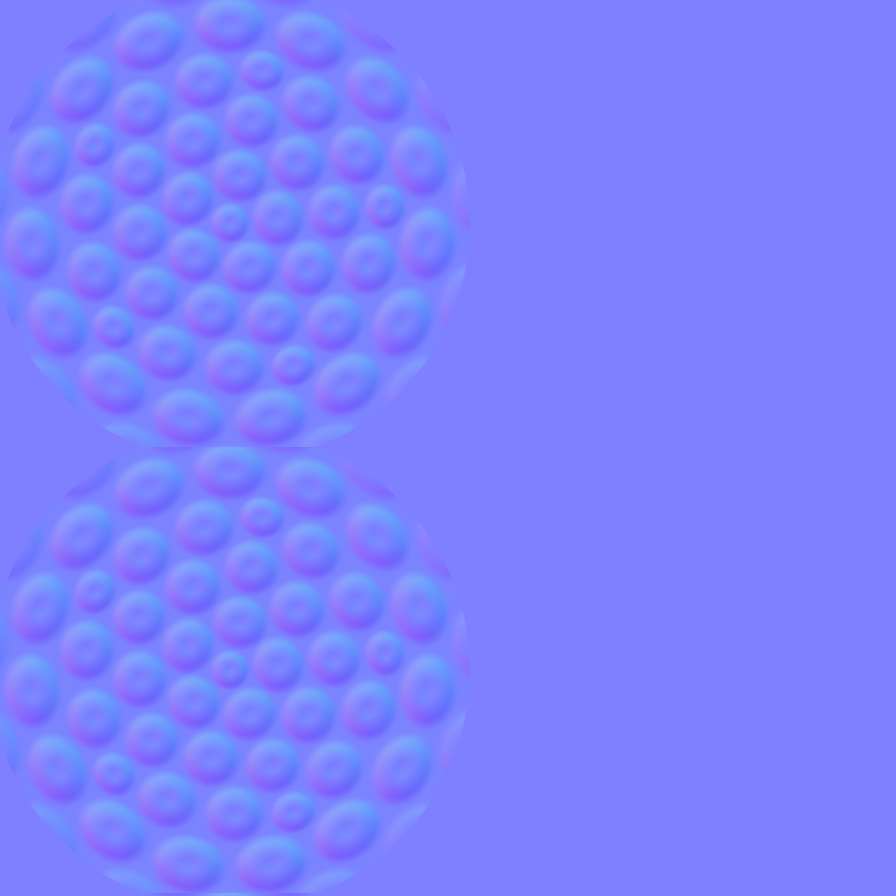
This texture map is drawn by a three.js fragment shader. Its source:

```glsl
// Normal map of two stacked domes studded with five-fold rings of rounded bumps.
varying vec2 vUv;

const float TAU = 6.2831853;
const float AXIS = 0.105; // tilt of the five-fold symmetry

// Slope of one oval bump: flat crown, faint dimple, steep flank, soft foot.
vec2 bumpSlope(vec2 p, float orbit, float angle, vec2 radii) {
  vec2 radial = vec2(cos(angle), sin(angle));
  mat2 frame = mat2(radial, vec2(-radial.y, radial.x));
  vec2 e = ((p - radial * orbit) * frame) / radii;
  float d = length(e);
  vec2 outward = normalize(e / radii + 1e-5);
  float flank = smoothstep(0.22, 0.76, d) * (1.0 - smoothstep(0.74, 1.06, d));
  float dimple = 0.18 * smoothstep(0.0, 0.18, d) * (1.0 - smoothstep(0.18, 0.42, d));
  return frame * outward * (flank - dimple);
}

// Evenly repeated bumps on a circle; only the nearest copy is evaluated.
vec2 ringSlope(vec2 p, float count, float orbit, float offset, vec2 radii) {
  float stepAngle = TAU / count;
  float turn = atan(p.y, p.x + 1e-6) - offset;
  float nearest = floor(turn / stepAngle + 0.5) * stepAngle + offset;
  return bumpSlope(p, orbit, nearest, radii);
}

vec2 domeSlope(vec2 p) {
  float between = AXIS + TAU / 10.0;

  // Bumps along the five spokes, ending in the small ones
  vec2 slope = bumpSlope(p, 0.0, 0.0, vec2(0.023));
  slope += ringSlope(p, 5.0, 0.054, AXIS, vec2(0.031, 0.033));
  slope += ringSlope(p, 5.0, 0.117, AXIS, vec2(0.032, 0.033));
  slope += ringSlope(p, 5.0, 0.174, AXIS, vec2(0.024, 0.027));

  // Bumps filling the wedges between spokes
  slope += ringSlope(p, 5.0, 0.101, between, vec2(0.033, 0.034));
  for (int i = 0; i < 2; i++) {
    float side = float(i) * 2.0 - 1.0;
    slope += ringSlope(p, 5.0, 0.161, between + side * 0.24, vec2(0.033, 0.036));
  }

  // Stretched outer ring, and the inner flanks of a ring cut by the rim
  slope += ringSlope(p, 15.0, 0.222, between, vec2(0.034, 0.044));
  slope += 0.65 * ringSlope(p, 15.0, 0.279, AXIS, vec2(0.033, 0.046));
  return slope;
}

void main() {
  // Two rows of domes against the left edge
  float row = mod(1.0 - vUv.y, 0.4985);
  vec2 p = vec2(vUv.x - 0.2565, 0.249 - row);
  float dome = 1.0 - smoothstep(0.2672, 0.2688, length(p));

  // Encode the slope as normal colours, with red facing left
  vec2 slope = domeSlope(p);
  vec3 flatNormal = vec3(0.498, 0.502, 1.0);
  vec3 relief = vec3(-0.10 * slope.x, 0.135 * slope.y, -0.015 * dot(slope, slope));
  vec3 domeTint = vec3(-0.015, 0.012, 0.0);
  gl_FragColor = vec4(flatNormal + dome * (relief + domeTint), 1.0);
}
```
